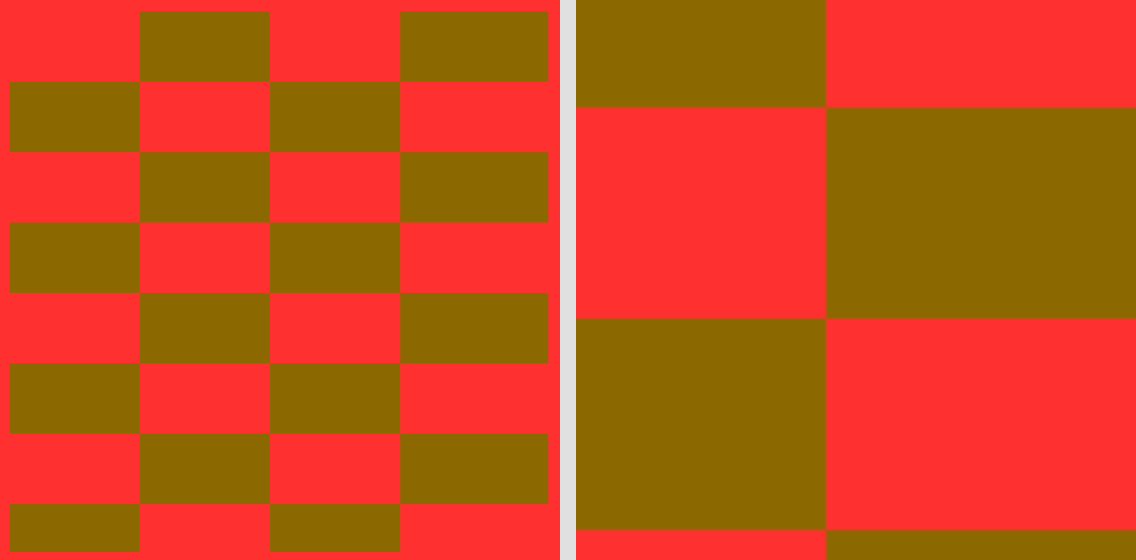
Left: the whole. Right: its middle third, enlarged.
Write a three.js fragment shader that draws this pattern.

```glsl
// Checkerboard of wide olive and red blocks inside a thin red border.
#define RED vec3(1.0, 0.19, 0.19)
#define OLIVE vec3(0.55, 0.41, 0.0)
#define BOARD_MIN vec2(0.0171, 0.0143)
#define BOARD_MAX vec2(0.9790, 0.9798)
#define CELL vec2(0.2325, 0.1257)
#define COUNT vec2(4.0, 8.0)
#define EDGE 0.002

varying vec2 vUv;

// Signed distance to the nearest divider, alternating in sign per cell.
vec2 dividerDistance(vec2 cells) {
  return (abs(mod(cells + 0.5, 2.0) - 1.0) - 0.5) * CELL;
}

// Distance inside an axis-aligned rectangle, negative outside.
float insideRect(vec2 p, vec2 lo, vec2 hi) {
  vec2 d = min(p - lo, hi - p);
  return min(d.x, d.y);
}

void main() {
  // Cells count from the top left; the last column and row run to the border.
  vec2 fromCorner = vec2(vUv.x - BOARD_MIN.x, BOARD_MAX.y - vUv.y);
  vec2 cells = clamp(fromCorner / CELL, vec2(0.5), COUNT - 0.5);

  // Smoothed checker parity
  vec2 side = clamp(2.0 * dividerDistance(cells) / EDGE, -1.0, 1.0);
  float checker = 0.5 - 0.5 * side.x * side.y;

  // Border
  float board = clamp(insideRect(vUv, BOARD_MIN, BOARD_MAX) / EDGE + 0.5, 0.0, 1.0);

  gl_FragColor = vec4(mix(RED, OLIVE, checker * board), 1.0);
}
```
